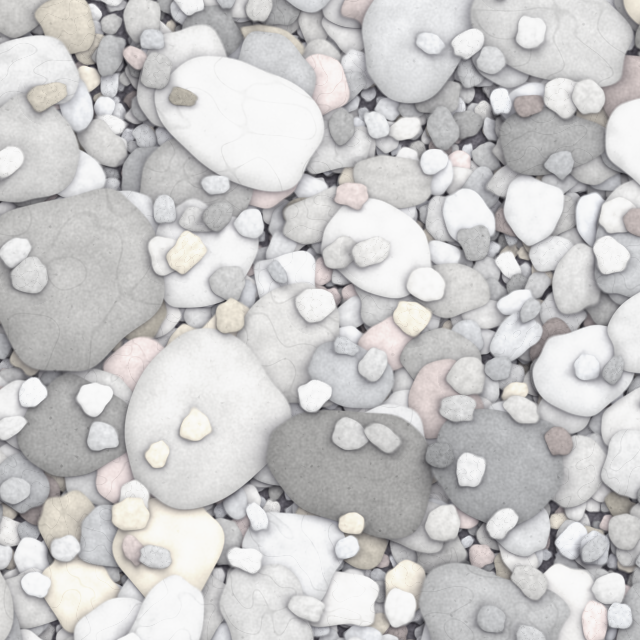
Write a Shadertoy shader that draws this texture.

```glsl
// Sunlit beach pebbles: jittered grids of rounded, lopsided stones are painted
// from fine gravel up to large cobbles, then a few small stones on top.
// Each stone gets its own outline, tint, grain, shading and contact shadow.

vec3 hash3(vec2 p) {
    vec3 q = fract(p.xyx * vec3(0.1031, 0.1030, 0.0973));
    q += dot(q, q.yxz + 33.33);
    return fract((q.xxy + q.yzz) * q.zyx);
}

float corner(vec2 cell, vec2 f, vec2 o) {
    return dot(hash3(cell + o).xy * 2.0 - 1.0, f - o);
}

float gradientNoise(vec2 p) {
    vec2 i = floor(p), f = p - i;
    vec2 u = f * f * f * (f * (f * 6.0 - 15.0) + 10.0);
    return mix(mix(corner(i, f, vec2(0, 0)), corner(i, f, vec2(1, 0)), u.x),
               mix(corner(i, f, vec2(0, 1)), corner(i, f, vec2(1, 1)), u.x), u.y);
}

// Rounded outline: 0 at the centre, 1 on the rim
float stoneRadius(vec2 q, vec3 rnd) {
    q.y *= 1.0 + 0.5 * (rnd.x - 0.5) * q.x;
    float power = mix(2.0, 3.0, rnd.y);
    vec2 a = pow(abs(q) + 1e-4, vec2(power));
    float wobble = gradientNoise(q * 1.2 + rnd.xy * 90.0);
    return pow(a.x + a.y, 1.0 / power) + 0.3 * wobble * smoothstep(0.0, 0.9, length(q));
}

// Mostly chalky white and pale grey, with some cream, rose and slate
vec3 stoneColor(vec3 rnd) {
    float tone = mix(0.59, 1.02, pow(rnd.x, 0.42));
    vec3 tint = mix(vec3(0.985, 0.995, 1.012), vec3(1.005, 1.0, 0.99), rnd.y);
    if (rnd.z > 0.91) tint = vec3(1.03, 1.0, 0.94);
    else if (rnd.z > 0.83) tint = vec3(1.01, 0.955, 0.945);
    return tone * tint;
}

void mainImage(out vec4 fragColor, in vec2 fragCoord) {
    vec2 uv = fragCoord / iResolution.y;
    float edge = max(1.0 / iResolution.y, 0.0018);
    vec2 light = normalize(vec2(0.5, 0.85));

    float grain = gradientNoise(uv * 210.0) + 0.7 * gradientNoise(uv * 95.0 + 31.0);
    float pits = smoothstep(0.33, 0.6, gradientNoise(uv * 120.0 + 77.0));
    vec3 col = vec3(0.50, 0.49, 0.52) + 0.15 * grain;

    for (int k = 0; k < 7; k++) {
        float layer = float(k);
        float cells = 36.0 * pow(0.66, layer);
        float density = mix(1.0, 0.36, layer / 5.0);
        if (k == 6) { cells = 21.0; density = 0.17; }

        vec2 g = uv * cells + layer * vec2(7.37, 3.61);
        for (int j = 1; j >= -1; j--)
        for (int i = -1; i <= 1; i++) {
            vec2 id = floor(g) + vec2(i, j);
            vec2 seed = id + layer * 57.0 + 11.0;
            vec3 place = hash3(seed);
            if (place.z > density) continue;
            vec3 form = hash3(seed + 203.0);
            vec3 paint = hash3(seed + 419.0);

            // Stone frame: random heading, size and slimness
            vec2 p = g - id - 0.5 - (place.xy - 0.5) * 0.6;
            if (dot(p, p) > 1.0) continue;
            float angle = 6.2832 * form.z;
            vec2 axis = vec2(cos(angle), sin(angle));
            float size = mix(0.41, 0.65, paint.y);
            vec2 radii = size * vec2(1.0, mix(0.58, 0.95, form.x));
            vec2 q = vec2(dot(p, axis), dot(p, vec2(-axis.y, axis.x))) / radii;
            float r = stoneRadius(q, form);
            float d = (r - 1.0) * radii.y / cells;
            float facing = dot(p, light) / (length(p) + 0.001);

            // Contact shadow, deepest on the side away from the light
            float reach = 0.0035 + 0.016 / cells;
            float shadow = exp(-max(d, 0.0) / reach) * (0.30 - 0.20 * facing);
            col *= 1.0 - shadow * vec3(1.0, 1.01, 0.96);

            // Surface: mottling, grain and a soft rounded falloff
            if (d < edge) {
                vec3 stone = stoneColor(paint);
                float dull = 1.15 - stone.g;
                float mottle = gradientNoise(q * 2.6 + form.yz * 70.0);
                float vein = abs(gradientNoise(q * 1.7 + form.zx * 50.0));
                stone *= 1.0 + 0.09 * mottle + grain * 0.22 * dull - pits * 0.30 * dull;
                stone *= 1.0 - 0.06 * smoothstep(0.035, 0.0, vein) * step(0.6, form.y);
                float rim = clamp(r, 0.0, 1.0);
                stone *= 1.01 + 0.085 * facing * rim * rim - 0.13 * pow(rim, 7.0);
                col = mix(col, stone, smoothstep(edge, -edge, d));
            }
        }
    }

    // Overexposed highlights roll off to near white
    col = min(col, 0.90 + 0.085 * (1.0 - exp(-max(col - 0.90, 0.0) / 0.06)));
    fragColor = vec4(clamp(col, 0.0, 1.0), 1.0);
}
```
